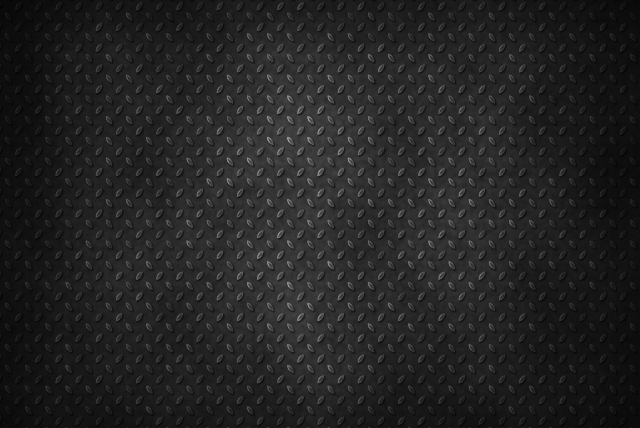
This texture is drawn by a Shadertoy shader. Its source:

```glsl
// Dark worn steel tread plate: staggered rows of tilted raised lugs under patchy light.
#define COLS 31.75               // lug periods across the canvas
#define ROWS 20.65               // lug periods up the canvas
#define PHASE vec2(0.91, 0.35)   // centre of the first lug, in periods
#define LUG_HALF vec2(0.075, 0.21) // half width and half length, in periods
#define LUG_ROUND 0.025          // rounding of the lug outline
#define TILT 0.66                // lug angle from vertical, in radians
#define LIGHT_DIR vec2(-0.95, 0.3)
#define RIM_GAIN 1.25            // brightness of the polished rims
#define SHADOW_GAIN 0.5          // depth of the contact shadow
#define GRAIN 0.22               // strength of the fine pitting
#define STAINS 0.5               // strength of the large wear clouds

float hash(vec2 p) {
    return fract(sin(dot(p, vec2(127.1, 311.7))) * 43758.5);
}

vec2 gradientAt(vec2 cell) {
    float angle = 6.2832 * hash(cell);
    return vec2(cos(angle), sin(angle));
}

float gradientNoise(vec2 p) {
    vec2 i = floor(p), f = fract(p);
    vec2 u = f * f * f * (f * (f * 6.0 - 15.0) + 10.0);
    vec2 e = vec2(1.0, 0.0);
    float bottom = mix(dot(gradientAt(i), f),
                       dot(gradientAt(i + e.xy), f - e.xy), u.x);
    float top = mix(dot(gradientAt(i + e.yx), f - e.yx),
                    dot(gradientAt(i + e.xx), f - e.xx), u.x);
    return mix(bottom, top, u.y);
}

float fbm(vec2 p) {
    float sum = 0.0, amp = 0.6;
    for (int i = 0; i < 4; i++) {
        sum += amp * gradientNoise(p);
        p = mat2(1.6, 1.2, -1.2, 1.6) * p + 7.3;
        amp *= 0.5;
    }
    return sum;
}

// Signed distance to an upright pointed oval with rounded tips
float lugDistance(vec2 p) {
    float w = LUG_HALF.x, h = LUG_HALF.y;
    float d = 0.5 * (h * h / w - w);
    float r = d + w;
    p = abs(p);
    float dist = (p.y - h) * d > p.x * h ? length(p - vec2(0.0, h))
                                        : length(p + vec2(d, 0.0)) - r;
    return dist - LUG_ROUND;
}

float glow(vec2 uv, vec2 centre, vec2 radius) {
    vec2 q = (uv - centre) / radius;
    return exp(-dot(q, q));
}

// Broad pools of light, broken up by smoky stains
float plateLight(vec2 uv, vec2 p) {
    float light = 0.092
        + 0.125 * glow(uv, vec2(0.47, 0.52), vec2(0.2, 0.55))
        + 0.08 * glow(uv, vec2(0.74, 0.62), vec2(0.09, 0.4))
        + 0.03 * glow(uv, vec2(0.16, 0.5), vec2(0.13, 0.35));
    vec2 edge = uv * (1.0 - uv);
    light *= mix(0.6, 1.0, smoothstep(0.0, 0.12, edge.x));
    light *= mix(0.75, 1.0, smoothstep(0.0, 0.12, edge.y));
    return light * (1.0 + STAINS * fbm(p * vec2(5.0, 3.5) + 3.1));
}

void mainImage(out vec4 fragColor, in vec2 fragCoord) {
    vec2 uv = fragCoord / iResolution.xy;
    vec2 p = fragCoord / iResolution.y;
    float px = ROWS / iResolution.y;

    // Bare plate with pits and scuffs
    float grain = fbm(p * 75.0) + 0.6 * fbm(p * vec2(20.0, 28.0));
    float light = plateLight(uv, p);
    float tone = light * (1.0 + GRAIN * 1.6 * grain);

    // Two interleaved lug grids, leaning opposite ways
    for (int k = 0; k < 2; k++) {
        float lean = k == 0 ? 1.0 : -1.0;
        vec2 grid = uv * vec2(COLS, ROWS) - PHASE + 0.5 + 0.5 * float(k);
        vec2 local = fract(grid) - 0.5;
        float wear = hash(floor(grid) + 19.0 * float(k));

        float c = cos(TILT), s = sin(TILT) * lean;
        mat2 turn = mat2(c, s, -s, c);
        float d = lugDistance(turn * local);
        float dShadow = lugDistance(turn * (local - vec2(0.045, -0.055)));

        float body = 1.0 - smoothstep(-px * 0.5, px * 0.5, d);
        float shadow = 1.0 - smoothstep(-0.03, 0.09, dShadow);
        float rim = 1.0 - smoothstep(0.012, 0.025 + 0.6 * px, abs(d + 0.02));
        float facing = dot(local / max(length(local), 0.001), LIGHT_DIR);

        tone *= 1.0 - SHADOW_GAIN * shadow * (1.0 - body);
        tone = mix(tone, light * (1.08 + 0.2 * wear + GRAIN * grain), body);
        tone += light * RIM_GAIN * rim * (0.5 + 0.4 * facing) * (0.7 + 0.6 * wear);
    }

    fragColor = vec4(vec3(clamp(tone, 0.0, 1.0)), 1.0);
}
```
